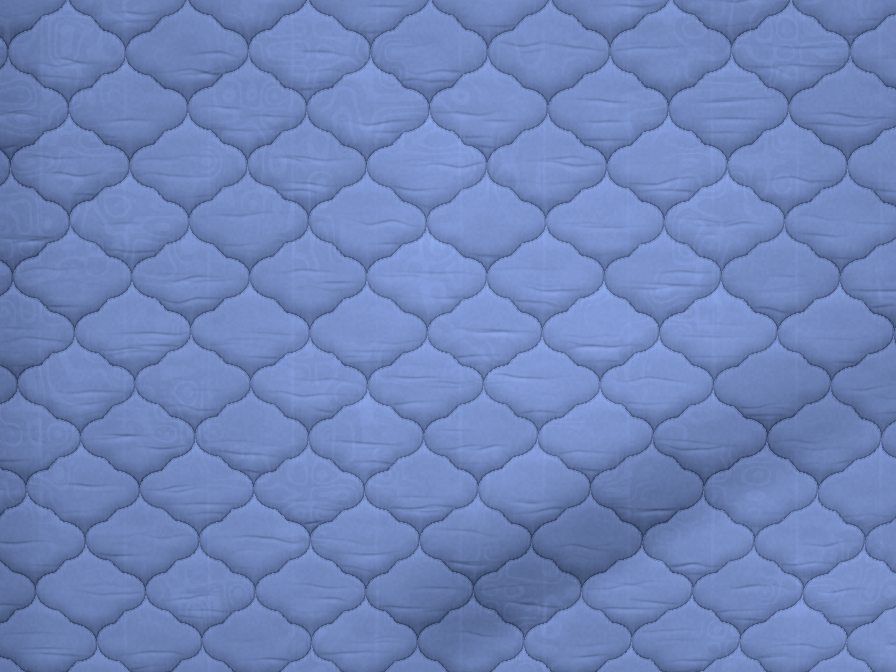
A WebGL 2 fragment shader for this texture:

```glsl
#version 300 es
precision highp float;
// Quilted blue satin: staggered rows of ogee pads, slightly smaller towards the bottom.
// Each lattice square holds one S-shaped seam; the distance to it gives stitching and
// padding, then wrinkles, a faint woven motif and uneven room light are added.
uniform vec2 u_resolution;
out vec4 outColor;

const vec3 DEEP_BLUE = vec3(0.29, 0.36, 0.52);
const vec3 PALE_BLUE = vec3(0.55, 0.65, 0.90);
const float CENTRE_X = 0.5486;    // column that stays upright
const float HALF_PAD = 0.0898;    // half pad width at the top, in canvas heights
const float SHRINK = 0.0109;      // loss of half width towards the bottom
const float FIRST_ROW = 0.078;    // height of the first full row, from the top
const float ROWS = 11.52;         // rows per canvas height at the top
const float ROW_GROWTH = 1.17;    // extra rows from foreshortening
const float LOBE = 0.38;          // height of the wide side lobes
const float SEAM_WIDTH = 0.022;   // in half pads
const float STITCH_RATE = 88.0;
const int SEAM_STEPS = 24;
const int WRINKLES = 4;

float hash(vec2 p) {
  vec3 q = fract(vec3(p.xyx) * 0.1031);
  q += dot(q, q.yzx + 33.33);
  return fract((q.x + q.y) * q.z);
}

float noise(vec2 p) {
  vec2 i = floor(p), f = fract(p);
  f = f * f * (3.0 - 2.0 * f);
  return mix(mix(hash(i), hash(i + vec2(1, 0)), f.x),
             mix(hash(i + vec2(0, 1)), hash(i + vec2(1, 1)), f.x), f.y);
}

// Seam height across a lattice square: lobe, step, lobe
float seam(float t) {
  float s = min(t, 1.0 - t);
  float k = 1.0 - min(s / 0.43, 1.0);
  float h = LOBE * sqrt(1.0 - k * k) + (0.5 - LOBE) * smoothstep(0.38, 0.52, s) / 0.94;
  h = min(h, 0.5);
  return t < 0.5 ? h : 1.0 - h;
}

float segmentDistance(vec2 p, vec2 a, vec2 b) {
  vec2 ab = b - a;
  return length(p - a - ab * clamp(dot(p - a, ab) / dot(ab, ab), 0.0, 1.0));
}

float seamDistance(vec2 p) {
  float d = 1.0;
  vec2 a = vec2(0);
  for (int i = 1; i <= SEAM_STEPS; i++) {
    // Samples crowd towards the steep ends
    float t = 0.5 - 0.5 * cos(3.14159 * float(i) / float(SEAM_STEPS));
    vec2 b = vec2(t, seam(t));
    d = min(d, segmentDistance(p, a, b));
    a = b;
  }
  return d;
}

// Thin creases, different in every pad
float creases(vec2 q, vec2 pad, float blur) {
  float sum = 0.0;
  for (int i = 0; i < WRINKLES; i++) {
    vec2 key = pad + 40.0 + 17.0 * float(i);
    float height = mix(-0.2, 0.68, hash(key));
    float bend = 0.12 * (noise(vec2(q.x * 2.5, 0.0) + key * 3.7) - 0.5);
    float y = q.y - height - bend - 0.12 * (hash(key + 5.0) - 0.5) * q.x;
    float reach = (q.x - hash(key + 9.0) + 0.5) / mix(0.25, 0.6, hash(key + 3.0));
    float line = exp(-pow(y / (0.016 + blur * 0.4), 2.0));
    float glow = exp(-pow((y - 0.06) / 0.05, 2.0));
    sum += (0.45 * glow - line) * exp(-reach * reach) * hash(key + 7.0);
  }
  return sum;
}

// Broad light, dim borders and a slanted soft shadow
float roomLight(vec2 p) {
  vec2 glow = (p - vec2(0.76, 0.42)) / vec2(0.62, 0.55);
  float light = 0.34 + 0.36 * exp(-dot(glow, glow));
  light += 0.14 * smoothstep(0.9, 1.25, p.x) * smoothstep(0.65, 0.9, p.y);
  light -= 0.16 * (1.0 - smoothstep(0.0, 0.10, p.x));
  vec2 r = p - vec2(0.642, 0.92);
  float across = dot(r, vec2(0.494, 0.87)), along = dot(r, vec2(0.87, -0.494));
  float band = smoothstep(-0.14, 0.02, across) * (1.0 - smoothstep(0.04, 0.10, across));
  band *= smoothstep(-0.15, 0.1, along) * (1.0 - 0.6 * smoothstep(0.3, 0.75, along));
  return light - 0.38 * band;
}

void main() {
  vec2 p = gl_FragCoord.xy / u_resolution.y;
  p.y = 1.0 - p.y;
  float blur = ROWS / u_resolution.y;

  // Foreshortened lattice
  float y = p.y - FIRST_ROW;
  vec2 uv = vec2((p.x - CENTRE_X + 0.008 * p.y * p.y) / (HALF_PAD - SHRINK * p.y * p.y),
                 ROWS * y + ROW_GROWTH * y * y);
  uv += 0.07 * (vec2(noise(uv * 0.8), noise(uv * 0.8 + 31.0)) - 0.5);
  vec2 corner = floor(uv), f = uv - corner;
  float flip = mod(corner.x + corner.y, 2.0);
  f.x = mix(f.x, 1.0 - f.x, flip);
  float lower = step(seam(f.x), f.y);
  vec2 pad = corner + vec2(abs(flip - 1.0 + lower), lower);
  vec2 q = uv - pad;
  float d = seamDistance(f);

  // Padding: lit upper rims, shaded undersides, stitched seam
  float under = smoothstep(-0.25, 0.25, q.y);
  float tone = roomLight(p) + 0.07 * (hash(pad + 60.0) - 0.5);
  tone += mix(0.20 * exp(-d * 6.0), -0.30 * exp(-d * 8.0), under);
  tone += 0.10 * smoothstep(0.4, 0.8, -q.y) - 0.12 * smoothstep(0.35, 0.7, q.y);
  tone += 0.08 * smoothstep(0.05, 0.35, d);
  tone += 0.09 * sin(STITCH_RATE * uv.x) * exp(-d * 22.0);
  tone -= 0.24 * (1.0 - smoothstep(SEAM_WIDTH - 0.5 * blur, SEAM_WIDTH + blur, d));
  tone += 0.30 * creases(q, pad, blur) * smoothstep(0.0, 0.12, d);

  // Woven motif, faint upright folds and grain
  float motif = smoothstep(0.2, 0.7, sin(22.0 * noise(uv * 2.6)));
  tone += 0.07 * motif * smoothstep(0.35, 0.7, noise(uv * 0.9 + 70.0));
  float fold = abs(fract(p.x * 8.0 + 0.03 * noise(uv)) - 0.5);
  tone += 0.07 * (1.0 - smoothstep(0.01, 0.03, fold)) * noise(uv * 1.3 + 12.0);
  tone += 0.07 * (noise(p * 260.0) - 0.5) + 0.08 * (noise(uv * vec2(2, 5)) - 0.5);

  outColor = vec4(mix(DEEP_BLUE, PALE_BLUE, clamp(tone, -0.35, 1.2)), 1.0);
}
```
